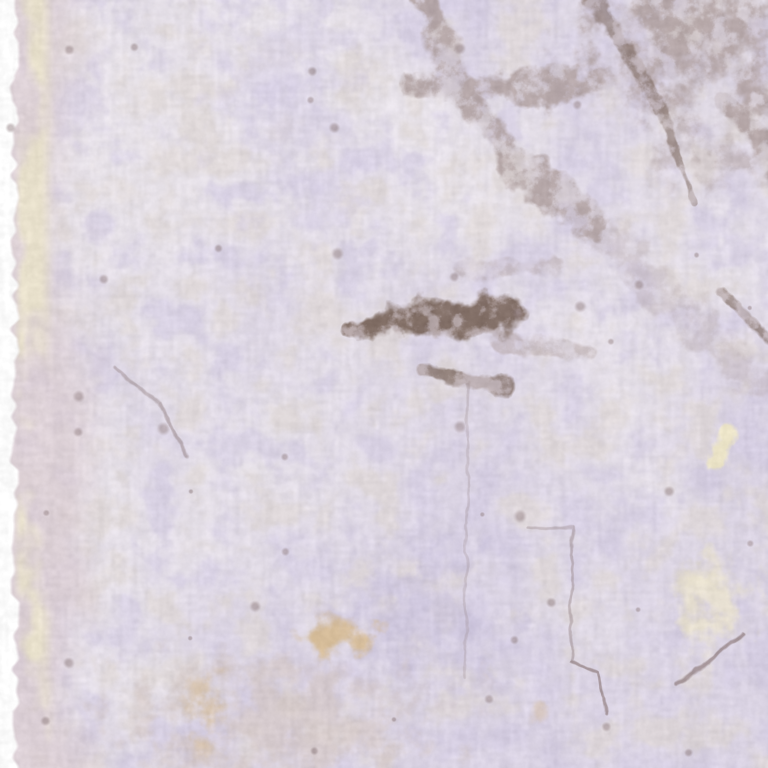
Write a WebGL 2 fragment shader that draws this texture.

```glsl
#version 300 es
precision highp float;
// Aged, pale lavender paint on fine canvas, with a ragged primed left margin.
// Layered noise gives tint, weave and grain; noisy capsules give the dry brush
// strokes and cracks; soft blots and hashed cells give the stains and specks.

uniform vec2 u_resolution;
out vec4 fragColor;

// Integer hash of a lattice point, 0..1
float hash(vec2 cell) {
  uvec2 q = uvec2(ivec2(cell)) * uvec2(1597u, 3571u);
  uint n = (q.x ^ (q.y << 7)) * 48271u;
  n = (n ^ (n >> 15)) * 739397u;
  n = (n ^ (n >> 13)) * 668265u;
  return float((n ^ (n >> 16)) & 65535u) / 65535.0;
}

float noise(vec2 p) {
  vec2 i = floor(p), f = fract(p);
  f = f * f * (3.0 - 2.0 * f);
  return mix(mix(hash(i), hash(i + vec2(1, 0)), f.x),
             mix(hash(i + vec2(0, 1)), hash(i + vec2(1, 1)), f.x), f.y);
}

float fbm(vec2 p) {
  float sum = 0.0, amp = 0.5333;
  for (int i = 0; i < 4; i++) {
    sum += amp * noise(p);
    p = mat2(1.6, 1.2, -1.2, 1.6) * p + 17.0;
    amp *= 0.5;
  }
  return sum;
}

// Distance to segment ab in x, position along it in y
vec2 segment(vec2 p, vec2 a, vec2 b) {
  vec2 pa = p - a, ba = b - a;
  float h = clamp(dot(pa, ba) / dot(ba, ba), 0.0, 1.0);
  return vec2(length(pa - ba * h), h);
}

// Ragged stroke whose half width runs from w.x to w.y
float brush(vec2 p, vec2 a, vec2 b, vec2 w, float rag) {
  vec2 s = segment(p, a, b);
  float width = mix(w.x, w.y, s.y);
  return 1.0 - smoothstep(0.6, 1.15, s.x / width + 1.8 * (rag - 0.5));
}

float crack(vec2 p, vec2 a, vec2 b, float width) {
  return 1.0 - smoothstep(width * 0.3, width * 1.6, segment(p, a, b).x);
}

// Soft stain with a noisy rim
float blot(vec2 p, vec2 centre, vec2 radius, float rag) {
  return 1.0 - smoothstep(0.2, 1.2, length((p - centre) / radius) + 2.2 * (rag - 0.5));
}

// One jittered dot in some of the cells
float specks(vec2 p, float count, float share) {
  vec2 g = p * count, c = floor(g);
  vec2 jitter = 0.3 + 0.4 * vec2(hash(c + 31.0), hash(c + 57.0));
  float size = 0.07 + 0.12 * hash(c + 83.0);
  return step(hash(c + 11.0), share) * (1.0 - smoothstep(size * 0.4, size * 1.4, length(fract(g) - jitter)));
}

void main() {
  vec2 p = gl_FragCoord.xy / u_resolution;
  float rag = fbm(p * 38.0 + 5.0), broad = fbm(p * 5.0 + 40.0), mottle = fbm(p * 24.0 + 90.0);
  float dry = smoothstep(0.3, 0.62, fbm(p * 62.0 + 130.0));
  vec3 taupe = vec3(0.69, 0.63, 0.63), umber = vec3(0.47, 0.39, 0.35);
  vec3 cream = vec3(0.93, 0.90, 0.79), ochre = vec3(0.84, 0.73, 0.56);

  // Ground: pale upper left, cooler lower right, warm and violet mottling
  float cool = smoothstep(0.25, 0.8, 0.45 * p.x + 0.3 * (1.0 - p.y) + 0.9 * (broad - 0.5) + 0.2);
  vec3 col = mix(vec3(0.902, 0.882, 0.908), vec3(0.853, 0.826, 0.888), cool);
  col = mix(col, vec3(0.87, 0.84, 0.83), 0.65 * smoothstep(0.5, 0.75, mottle));
  col = mix(col, vec3(0.82, 0.79, 0.88), 0.6 * smoothstep(0.5, 0.25, mottle));

  // Wide stains
  col = mix(col, vec3(0.79, 0.76, 0.86), 0.65 * blot(p, vec2(0.54, 0.19), vec2(0.12, 0.1), rag));
  col = mix(col, vec3(0.83, 0.80, 0.89), 0.5 * blot(p, vec2(0.37, 0.87), vec2(0.1, 0.2), rag));
  col = mix(col, vec3(0.83, 0.78, 0.77), 0.7 * blot(p, vec2(0.36, 0.06), vec2(0.2, 0.08), rag));
  col = mix(col, ochre, 0.85 * blot(p, vec2(0.445, 0.17), vec2(0.05, 0.024), rag));
  col = mix(col, ochre, 0.5 * blot(p, vec2(0.27, 0.07), vec2(0.03, 0.04), rag));
  col = mix(col, ochre, 0.4 * blot(p, vec2(0.70, 0.07), vec2(0.015, 0.025), rag));
  col = mix(col, cream, 0.7 * blot(p, vec2(0.93, 0.22), vec2(0.05, 0.06), rag));
  col = mix(col, cream, brush(p, vec2(0.93, 0.395), vec2(0.948, 0.43), vec2(0.014), rag));

  // Left margin: pink wash, cream band, bare ragged edge
  float along = fbm(vec2(p.x * 12.0, p.y * 9.0));
  col = mix(col, vec3(0.855, 0.80, 0.82), 0.75 * (1.0 - smoothstep(0.05, 0.14, p.x + 0.1 * (along - 0.5))));
  float band = smoothstep(0.015, 0.03, p.x) * (1.0 - smoothstep(0.05, 0.075, p.x));
  col = mix(col, vec3(0.91, 0.88, 0.80), band * smoothstep(0.38, 0.56, along));
  float rim = 0.019 + 0.012 * (noise(vec2(3.0, p.y * 70.0)) - 0.5);
  col = mix(col, vec3(0.99), 1.0 - smoothstep(rim - 0.003, rim + 0.003, p.x));

  // Long sweep, crossbar and upper right scumble
  float sweep = brush(p, vec2(0.55, 1.01), vec2(0.60, 0.89), vec2(0.017, 0.022), rag);
  sweep = max(sweep, brush(p, vec2(0.60, 0.89), vec2(0.68, 0.78), vec2(0.02), rag));
  sweep = max(sweep, brush(p, vec2(0.68, 0.78), vec2(0.77, 0.71), vec2(0.026, 0.03), rag));
  sweep = max(sweep, 0.35 * brush(p, vec2(0.77, 0.71), vec2(0.99, 0.5), vec2(0.026), rag));
  sweep = max(sweep, brush(p, vec2(0.53, 0.89), vec2(0.76, 0.885), vec2(0.014, 0.028), rag));
  sweep = max(sweep, blot(p, vec2(0.91, 0.96), vec2(0.15, 0.12), rag));
  sweep = max(sweep, 0.6 * blot(p, vec2(0.92, 0.81), vec2(0.08, 0.06), rag));
  sweep = max(sweep, brush(p, vec2(0.94, 0.87), vec2(1.01, 0.79), vec2(0.014, 0.02), rag));
  sweep = max(sweep, 0.5 * brush(p, vec2(0.6, 0.65), vec2(0.72, 0.655), vec2(0.014), rag));
  sweep = max(sweep, 0.6 * brush(p, vec2(0.65, 0.555), vec2(0.77, 0.54), vec2(0.015, 0.01), rag));
  col = mix(col, taupe, 0.88 * sweep * mix(0.35, 1.0, dry));

  // Dark accents
  float accent = brush(p, vec2(0.455, 0.57), vec2(0.54, 0.587), vec2(0.008, 0.029), rag);
  accent = max(accent, brush(p, vec2(0.54, 0.587), vec2(0.66, 0.59), vec2(0.027, 0.021), rag));
  accent = max(accent, 0.8 * brush(p, vec2(0.55, 0.517), vec2(0.655, 0.497), vec2(0.008, 0.014), rag));
  accent = max(accent, 0.6 * brush(p, vec2(0.77, 1.01), vec2(0.86, 0.86), vec2(0.014, 0.007), rag));
  accent = max(accent, 0.6 * brush(p, vec2(0.86, 0.86), vec2(0.905, 0.735), vec2(0.008, 0.005), rag));
  accent = max(accent, 0.7 * brush(p, vec2(0.94, 0.62), vec2(1.01, 0.55), vec2(0.006, 0.009), rag));
  col = mix(col, mix(taupe, umber, dry), 0.9 * accent);

  // Cracks, a fine scratch and specks
  vec2 q = p + 0.012 * (vec2(rag, mottle) - 0.5);
  float fine = 0.5 * crack(q, vec2(0.69, 0.315), vec2(0.745, 0.31), 0.002);
  fine = max(fine, 0.6 * crack(q, vec2(0.745, 0.31), vec2(0.743, 0.14), 0.002));
  fine = max(fine, crack(q, vec2(0.743, 0.14), vec2(0.78, 0.125), 0.002));
  fine = max(fine, crack(q, vec2(0.78, 0.125), vec2(0.79, 0.07), 0.002));
  fine = max(fine, crack(q, vec2(0.88, 0.11), vec2(0.97, 0.175), 0.0025));
  fine = max(fine, 0.6 * crack(q, vec2(0.15, 0.52), vec2(0.205, 0.475), 0.0025));
  fine = max(fine, 0.7 * crack(q, vec2(0.205, 0.475), vec2(0.245, 0.405), 0.0025));
  fine = max(fine, 0.35 * crack(q, vec2(0.61, 0.5), vec2(0.605, 0.12), 0.002));
  fine = max(fine, 0.7 * specks(p, 26.0, 0.06));
  col = mix(col, vec3(0.58, 0.51, 0.52), 0.75 * fine);

  // Vertical drag, woven threads and grain
  float drag = noise(p * vec2(120.0, 9.0)) - 0.5;
  float weave = noise(p * vec2(210.0, 45.0)) + noise(p * vec2(45.0, 210.0) + 60.0) - 1.0;
  float grain = fbm(p * 130.0 + 200.0) - 0.5;
  col += 0.022 * drag + 0.025 * weave + 0.06 * grain;
  fragColor = vec4(clamp(col, 0.0, 1.0), 1.0);
}
```
